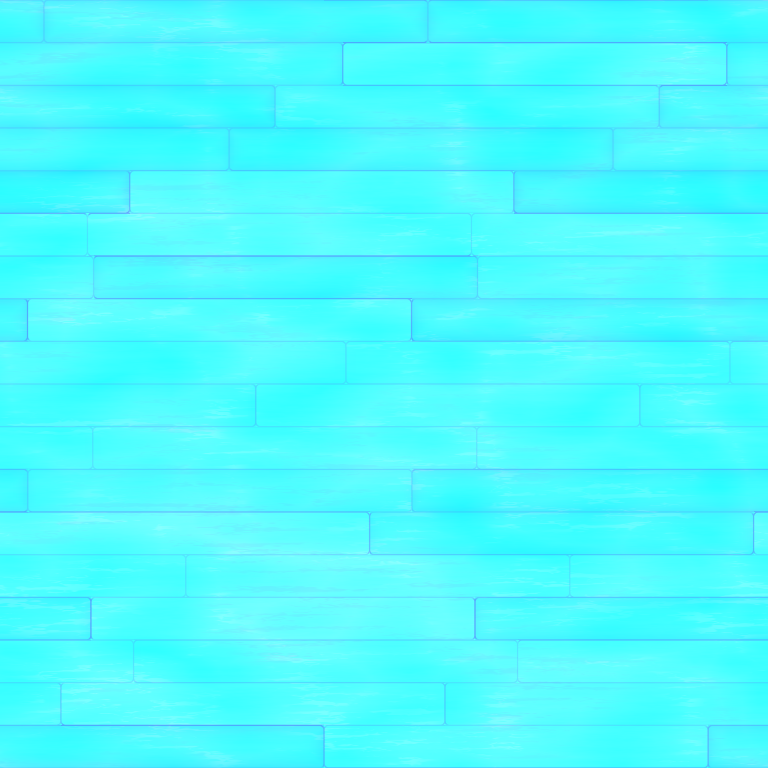
Write a three.js fragment shader that draws this texture map.

```glsl
// Cyan staggered planks: 18 rows, two planks per row, with soft seams and streaky wear.
varying vec2 vUv;

const float ROWS = 18.0;
const float COLUMNS = 2.0;
const float CORNER_RADIUS = 0.006;
const float LINE_CORE = 0.0002;
const float LINE_FADE = 0.0016;
const float SHADOW_REACH = 0.010;
const float SHADOW_DEPTH = 0.10;
const float FAINT_SEAM = 0.15;
const float STRONG_SEAM = 0.60;
const float SEAM_LIMIT = 0.50;
const float PLANK_TINT = 0.06;
const float BLOTCH_TINT = 0.24;
const float PATCH_TINT = 0.08;
const float STREAK_TINT = 0.10;
const float SCUFF_SHADE = 0.045;
const vec3 PLANK_COLOUR = vec3(0.295, 1.0, 1.0);
const vec3 SEAM_COLOUR = vec3(0.34, 0.42, 1.0);

float hash(vec2 p) {
  return fract(sin(dot(p, vec2(127.1, 311.7)) + 4.3) * 43758.5);
}

// Distance to the nearest scattered point, wrapping at the period
float cellular(vec2 p, vec2 period) {
  vec2 cell = floor(p);
  float nearest = 4.0;
  for (int j = -1; j <= 1; j++) {
    for (int i = -1; i <= 1; i++) {
      vec2 corner = cell + vec2(float(i), float(j));
      vec2 key = mod(corner, period);
      vec2 offset = corner + vec2(hash(key), hash(key + 53.7)) - p;
      nearest = min(nearest, dot(offset, offset));
    }
  }
  return sqrt(nearest);
}

// Joint position of a row, in plank lengths: steady drift plus layered sines
float rowShift(float row) {
  float r = mod(row, ROWS);
  float a = r * 6.28319 / ROWS;
  return 0.947 + 0.19 * r - 0.136 * cos(a - 0.26) + 0.098 * cos(2.0 * a - 0.16)
    + 0.07 * cos(4.0 * a - 1.39) + 0.05 * cos(5.0 * a - 2.57)
    + 0.07 * cos(6.0 * a + 2.16);
}

float plankHeight(float row, float column) {
  return hash(vec2(mod(row, ROWS), mod(column, COLUMNS)));
}

float heightAt(float x, float row) {
  return plankHeight(row, floor(x * COLUMNS - rowShift(row)));
}

void main() {
  // Plank layout
  float row = floor(vUv.y * ROWS);
  float along = vUv.x * COLUMNS - rowShift(row);
  float column = floor(along);
  vec2 local = vec2(along - column, vUv.y * ROWS - row);
  vec2 edge = min(local, 1.0 - local) / vec2(COLUMNS, ROWS);
  vec2 side = sign(local - 0.5);

  // Rounded distance to the plank outline
  vec2 inset = max(CORNER_RADIUS - edge, 0.0);
  float dist = CORNER_RADIUS - length(inset)
    + max(min(edge.x, edge.y) - CORNER_RADIUS, 0.0);

  // Height step to the plank across the nearest seam
  float height = plankHeight(row, column);
  float across = plankHeight(row, column + side.x);
  float above = heightAt(vUv.x, row + side.y);
  float neighbour = mix(across, above, smoothstep(-0.003, 0.003, edge.x - edge.y));
  float rise = neighbour - height;

  // Broad blotches, shared by all planks
  vec2 sway = 0.3 * vec2(sin(vUv.y * 43.98), sin(vUv.x * 18.85 + 1.0));
  float blotch = cellular(vUv * vec2(3.0, 5.0) + sway, vec2(3.0, 5.0));
  float patches = cellular(vUv * vec2(8.0, 15.0) + sway.yx, vec2(8.0, 15.0));

  // Long grain and ragged flakes, offset for each plank
  vec2 grainUv = vUv + vec2(0.0, height);
  float fine = cellular(grainUv * vec2(48.0, 300.0), vec2(48.0, 300.0));
  vec2 ragged = vec2(0.9, 0.25) * fine;
  float grain = cellular(grainUv * vec2(8.0, 110.0) + ragged, vec2(8.0, 110.0));
  float flakes = cellular(grainUv * vec2(16.0, 130.0) + ragged, vec2(16.0, 130.0));
  float worn = smoothstep(0.35, 0.75, patches);
  float streak = worn * smoothstep(0.46, 0.72, flakes);
  float scuff = smoothstep(0.35, 0.75, blotch) * smoothstep(0.48, 0.80, grain);

  // Surface tint
  vec3 colour = PLANK_COLOUR;
  colour.r += PLANK_TINT * (height - 0.4) + BLOTCH_TINT * (blotch - 0.42)
    + PATCH_TINT * (patches - 0.42) + 0.03 * (grain - 0.45) + STREAK_TINT * streak;
  colour.g -= SCUFF_SHADE * scuff;

  // Soft shade around sunken planks, then the thin seam
  float depth = pow(1.0 - height, 3.0);
  colour.g -= SHADOW_DEPTH * depth * exp(-max(dist, 0.0) / SHADOW_REACH);
  float line = 1.0 - smoothstep(LINE_CORE, LINE_FADE, abs(dist));
  float strength = min(FAINT_SEAM + STRONG_SEAM * rise * rise, SEAM_LIMIT);
  colour = mix(colour, SEAM_COLOUR, line * strength);

  gl_FragColor = vec4(clamp(colour, 0.0, 1.0), 1.0);
}
```
